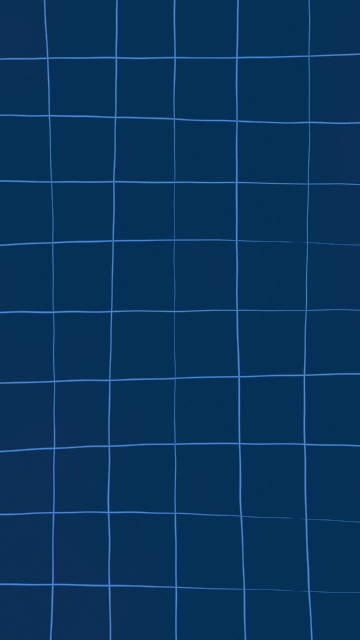
This pattern is drawn by a Shadertoy shader. Its source:

```glsl
const vec3 FIELD_TEAL = vec3(0.020, 0.193, 0.343);
const vec3 FIELD_INDIGO = vec3(0.050, 0.185, 0.340);
const vec3 INK = vec3(0.29, 0.53, 0.83);

// Lengths are in hundredths of the canvas width
const float LINE_WIDTH = 0.43;
const float MIN_WIDTH = 0.12;
const float WIDTH_VARIATION = 0.30;
const float WOBBLE = 0.35;
const float EDGE_SOFTNESS = 1.2;
const float GRAIN = 0.008;

const int COLUMNS = 5;
const int ROWS = 9;
const vec2 PITCH = vec2(17.5, 18.4);
const vec2 FIRST = vec2(14.1, 16.4);

// Deviation of each line from the even grid: shift, tilt, bend, sway
const vec4 COLUMN_WARP[COLUMNS] = vec4[](
    vec4(0.83, -0.81, -1.62, 0.0), vec4(-0.7, 0.93, 0.69, 0.35),
    vec4(-0.56, -0.23, 0.23, 0.0), vec4(-0.63, -1.04, 1.27, 0.0),
    vec4(0.85, -0.35, 1.27, 0.69));
const vec4 ROW_WARP[ROWS] = vec4[](
    vec4(-1.8, -1.27, -0.35, 0.0), vec4(0.3, -1.04, -1.27, -0.19),
    vec4(1.2, 0.81, -1.27, 0.0), vec4(1.2, 1.27, -0.23, 0.0),
    vec4(1.4, 0.35, -0.12, 0.0), vec4(2.7, 0.0, -1.39, 0.0),
    vec4(0.3, -0.42, -0.12, 0.0), vec4(-0.6, -1.04, 0.12, -0.3),
    vec4(-1.9, 0.69, 0.35, -0.23));

// Share of the width lost where each line runs thin
const float COLUMN_THINNING[COLUMNS] = float[](0.45, 0.15, 0.65, 0.0, 0.5);
const float ROW_THINNING[ROWS] = float[](0.8, 0.78, 0.1, 0.1, 0.55, 0.75, 0.4, 0.1, 0.1);

vec2 gradientAt(vec2 cell) {
    float angle = 6.2832 * fract(sin(dot(cell, vec2(127.1, 311.7))) * 43758.5);
    return vec2(cos(angle), sin(angle));
}

float gradientNoise(vec2 p) {
    vec2 i = floor(p), f = fract(p);
    vec2 u = f * f * f * (f * (f * 6.0 - 15.0) + 10.0);
    vec2 e = vec2(1.0, 0.0);
    float a = dot(gradientAt(i), f);
    float b = dot(gradientAt(i + e.xy), f - e.xy);
    float c = dot(gradientAt(i + e.yx), f - e.yx);
    float d = dot(gradientAt(i + e.xx), f - e.xx);
    return mix(mix(a, b, u.x), mix(c, d, u.x), u.y);
}

// t runs from -1 to 1 along the line
float warpOffset(vec4 warp, float t) {
    return warp.x + warp.y * t + warp.z * t * t + warp.w * sin(3.1416 * t);
}

// Box-filtered coverage, which also fades lines thinner than a pixel
float strokeCoverage(float dist, float width, float pixel) {
    vec2 edges = (dist + vec2(0.5, -0.5) * width) / pixel + 0.5;
    edges = clamp(edges, 0.0, 1.0);
    return edges.x - edges.y;
}

float lineInk(float across, float along, float center, float thinning, float seed, float pixel) {
    float wobble = WOBBLE * gradientNoise(vec2(along * 0.09, seed + 0.37));
    float uneven = 1.0 + WIDTH_VARIATION * gradientNoise(vec2(along * 0.06, seed + 20.61));
    float width = max(LINE_WIDTH * uneven * (1.0 - thinning), MIN_WIDTH);
    return strokeCoverage(across - center - wobble, width, pixel);
}

float gridInk(vec2 p, vec2 t, float pixel) {
    float ink = 0.0;

    // Columns run thin near the middle, the last one higher up
    for (int i = 0; i < COLUMNS; i++) {
        float n = float(i);
        float thinCenter = i == COLUMNS - 1 ? 0.6 : 0.1;
        float thin = COLUMN_THINNING[i] * (1.0 - smoothstep(0.2, 0.9, abs(t.y - thinCenter)));
        float center = FIRST.x + PITCH.x * n + warpOffset(COLUMN_WARP[i], t.y);
        ink = max(ink, lineInk(p.x, p.y, center, thin, n * 1.7, pixel));
    }

    // Rows taper to the right, the faintest with a short break
    for (int j = 0; j < ROWS; j++) {
        float n = float(j);
        float thin = ROW_THINNING[j] * smoothstep(-0.5, 0.8, t.x);
        float center = FIRST.y + PITCH.y * n + warpOffset(ROW_WARP[j], t.x);
        float gap = step(0.7, ROW_THINNING[j]) * (1.0 - smoothstep(0.01, 0.06, abs(t.x - 0.65)));
        float row = lineInk(p.y, p.x, center, thin, n * 1.7 + 50.0, pixel);
        ink = max(ink, row * (1.0 - 0.8 * gap));
    }
    return ink;
}

vec3 fieldColor(vec2 p, vec2 t) {
    // Indigo gathers at the lower left, the top left and the right edge
    float lowerLeft = 1.0 - smoothstep(0.2, 1.1, length((t + 1.0) * vec2(0.9, 0.8)));
    float topLeft = 1.0 - smoothstep(0.1, 0.5, length(t - vec2(-1.0, 1.0)));
    float rightEdge = 1.0 - smoothstep(0.1, 0.5, length((t - vec2(1.0, 0.5)) * vec2(1.4, 0.8)));
    float cloud = 0.5 * gradientNoise(p * 0.045);
    float indigo = clamp(max(lowerLeft, 0.7 * max(topLeft, rightEdge)) + cloud, 0.0, 1.0);
    return mix(FIELD_TEAL, FIELD_INDIGO, indigo) + GRAIN * gradientNoise(p * vec2(0.9, 1.1));
}

void mainImage(out vec4 fragColor, in vec2 fragCoord) {
    vec2 p = 100.0 * fragCoord / iResolution.x;
    vec2 t = 2.0 * fragCoord / iResolution.xy - 1.0;
    float pixel = EDGE_SOFTNESS * 100.0 / iResolution.x;
    fragColor = vec4(mix(fieldColor(p, t), INK, gridInk(p, t, pixel)), 1.0);
}
```
